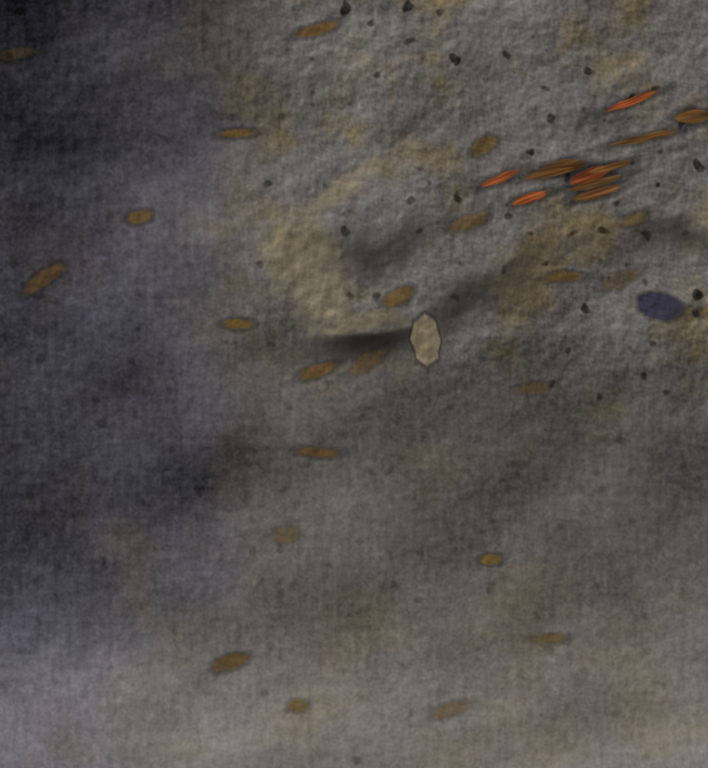
A Shadertoy shader for this texture:

```glsl
// A weathered plaster wall: broad light and shade, a broken ledge with a soft
// shadow, embedded brick slivers and ochre chips. Layers of gradient noise give
// clouds, lit relief and grain; chips are warped distance shapes.

const vec3 WARM_GREY  = vec3(1.035, 0.995, 0.955);
const vec3 COOL_GREY  = vec3(0.99, 0.97, 1.09);
const vec3 OLIVE_TINT = vec3(1.09, 1.01, 0.80);
const vec3 PALE_LIME  = vec3(0.47, 0.43, 0.34);
const vec3 SHADOW     = vec3(0.12, 0.11, 0.105);
const vec3 BRICK      = vec3(0.56, 0.27, 0.14);
const vec3 UMBER      = vec3(0.37, 0.25, 0.13);
const vec3 OCHRE      = vec3(0.43, 0.34, 0.16);
const vec3 SLATE      = vec3(0.21, 0.20, 0.26);
const float BASE_TONE = 0.325;
const float CLOUDS    = 0.17;
const float RELIEF    = 0.10;
const float GRAIN     = 0.055;
const float SLOPE     = 0.30;  // common tilt of the fragments, radians
const int SLIVERS     = 11;

vec2 hash2(vec2 p) {
    vec3 q = fract(p.xyx * vec3(0.1031, 0.1030, 0.0973));
    q += dot(q, q.yzx + 33.33);
    return fract((q.xx + q.yz) * q.zy);
}
float corner(vec2 i, vec2 f, vec2 o) {
    return dot(hash2(i + o) * 2.0 - 1.0, f - o);
}
float noise(vec2 p) {
    vec2 i = floor(p), f = fract(p), e = vec2(0, 1);
    vec2 u = f * f * f * (f * (f * 6.0 - 15.0) + 10.0);
    return mix(mix(corner(i, f, e.xx), corner(i, f, e.yx), u.x),
               mix(corner(i, f, e.xy), corner(i, f, e.yy), u.x), u.y);
}
float fbm(vec2 p) {
    float sum = 0.0, amp = 0.6;
    for (int i = 0; i < 5; i++, amp *= 0.55) {
        sum += amp * noise(p);
        p = mat2(1.6, 1.2, -1.2, 1.6) * p + 17.3;
    }
    return sum;
}
vec2 turn(vec2 p, float a) {
    return vec2(cos(a) * p.x + sin(a) * p.y, cos(a) * p.y - sin(a) * p.x);
}
// Soft elliptical patch, 1 at its centre
float blob(vec2 p, float x, float y, float rx, float ry, float angle) {
    vec2 q = turn(p - vec2(x, y), angle) / vec2(rx, ry);
    return exp(-dot(q, q));
}
// Angular fragment: a skewed box with cut corners, negative inside
float fragment(vec2 q, vec2 size) {
    q.x += q.y * 0.6;
    vec2 r = abs(q) / size;
    return (max(max(r.x, r.y), 0.72 * (r.x + r.y)) - 1.0) * size.y;
}
// Lays a fragment on the wall with a thin dark seam around it
vec3 lay(vec3 col, vec3 paint, float d, float edge, float opacity) {
    col *= 1.0 - 0.35 * opacity * (1.0 - smoothstep(0.0, 0.007, d));
    return mix(col, paint, opacity * (1.0 - smoothstep(-edge, edge, d)));
}

void mainImage(out vec4 fragColor, in vec2 fragCoord) {
    vec2 p = fragCoord / iResolution.y;
    float edge = max(0.0012, 0.8 / iResolution.y);
    vec2 warp = vec2(fbm(p * 9.0), fbm(p * 9.0 + 40.0));
    vec2 w = p + 0.065 * warp;

    // Broad light and shade
    float left = 1.0 - smoothstep(0.0, 0.42, w.x);
    float low = 1.0 - smoothstep(0.0, 0.33, w.y);
    float rubble = smoothstep(0.52, 0.72, w.y + 0.16 * w.x) * smoothstep(0.24, 0.42, w.x);
    float tone = BASE_TONE + 0.105 * low + 0.035 * rubble;
    tone -= 0.10 * left * smoothstep(0.05, 0.35, w.y);
    tone -= 0.09 * blob(w, 0.05, 1.0, 0.30, 0.18, 0.4);
    tone -= 0.06 * blob(w, 0.78, 0.47, 0.28, 0.12, 0.1);
    tone -= 0.06 * blob(w, 0.30, 0.39, 0.18, 0.05, 0.25);
    tone += 0.09 * blob(w, 0.27, 0.71, 0.11, 0.06, 0.2);
    tone += 0.04 * blob(w, 0.43, 0.47, 0.12, 0.07, 0.2);
    tone += CLOUDS * fbm(turn(p, 0.35) * vec2(5, 9) + 3.0);

    // Relief lit from the upper left, brush streaks, grain and pits
    float bump = fbm(p * 26.0) - fbm(p * 26.0 + vec2(-0.08, 0.10));
    tone += RELIEF * bump * (1.0 + 2.6 * rubble);
    tone += GRAIN * (noise(p * 95.0) + 0.9 * noise(p * 210.0));
    tone += 0.04 * noise(p * vec2(130, 22)) + 0.03 * noise(p * vec2(25, 110));
    tone -= 0.12 * smoothstep(0.30, 0.5, noise(p * 48.0 + 9.0)) * (0.4 + rubble);

    // Cool shade at the left, olive stains in the rubble
    float cool = clamp(left * 1.2 + 0.5 * noise(p * 6.0 + 5.0) - 0.5 * low, 0.0, 1.0);
    float olive = smoothstep(-0.02, 0.30, fbm(p * 8.0 + 21.0)) * (0.35 + 0.65 * rubble);
    vec3 col = tone * mix(WARM_GREY, COOL_GREY, cool) * mix(vec3(1), OLIVE_TINT, olive);

    // Broken ledge: pale rim, brown hollows, shadow beneath and a small nub
    float rim = max(blob(w, 0.40, 0.65, 0.055, 0.11, 0.45), blob(w, 0.46, 0.585, 0.075, 0.025, 0.05));
    rim = max(rim, 0.75 * blob(w, 0.44, 0.75, 0.10, 0.03, 0.55));
    vec3 lime = PALE_LIME * (1.0 + 0.9 * bump + 0.35 * noise(p * 60.0));
    col = mix(col, lime, 0.72 * smoothstep(0.25, 0.8, rim));
    float hollow = max(blob(w, 0.49, 0.68, 0.08, 0.028, 0.25), blob(w, 0.61, 0.615, 0.12, 0.026, 0.4));
    hollow = max(hollow, blob(w, 0.88, 0.69, 0.08, 0.02, 0.0));
    col = mix(col, SHADOW * 1.2, 0.62 * hollow);
    float lip = p.y - 0.567 - 0.10 * (p.x - 0.48) - 0.016 * warp.y;
    float under = blob(p, 0.48, 0.557, 0.075, 0.022, 0.12);
    col = mix(col, SHADOW, 0.9 * under * (1.0 - smoothstep(-0.004, 0.004, lip)));
    float nub = fragment(turn(p - vec2(0.555, 0.557) + 0.018 * warp, -0.6), vec2(0.024, 0.027));
    col = lay(col, lime, nub, edge * 2.5, 0.9);

    // Ochre and brown chips on a jittered grid
    for (int k = 0; k < 9; k++) {
        vec2 cell = floor(p * 9.0) + vec2(k % 3 - 1, k / 3 - 1);
        vec2 h = hash2(cell + 71.0), s = hash2(cell + 13.0);
        vec2 q = turn(p - (cell + 0.2 + 0.6 * h) / 9.0, SLOPE + s.x - 0.4) + 0.012 * warp;
        float d = fragment(q, vec2(0.010 + 0.018 * s.y, 0.005 + 0.007 * s.x));
        float shown = step(0.7, fract(s.x * 7.0 + h.y * 5.0)) * (0.3 + 0.5 * h.x);
        col = lay(col, mix(OCHRE, UMBER, s.y * 0.6) * (0.95 + bump), d, edge * 2.0, shown);
    }
    // Brick slivers along a rising diagonal
    for (int i = 0; i < SLIVERS; i++) {
        vec2 h = hash2(vec2(i, 5)), s = hash2(vec2(i, 29));
        vec2 centre = mix(vec2(0.67, 0.73), vec2(0.88, 0.85), float(i) / float(SLIVERS - 1));
        centre += (h - 0.5) * vec2(0.05, 0.085);
        vec2 q = turn(p - centre, SLOPE + 0.2 * (s.x - 0.5)) + 0.007 * warp;
        float d = fragment(q, vec2(0.018 + 0.026 * s.y, 0.004 + 0.005 * h.x));
        float streak = 1.0 + 0.7 * noise(q * vec2(25, 260) + float(i));
        col = lay(col, mix(UMBER, BRICK, smoothstep(0.25, 0.9, s.x)) * streak, d, edge, 0.88);
    }
    // Dark slate stone
    float stone = fragment(turn(p - vec2(0.86, 0.602), 0.35) + 0.01 * warp, vec2(0.024, 0.021));
    col = lay(col, SLATE * (1.0 + bump), stone, edge, 0.9);
    fragColor = vec4(clamp(col, 0.0, 1.0), 1.0);
}
```
